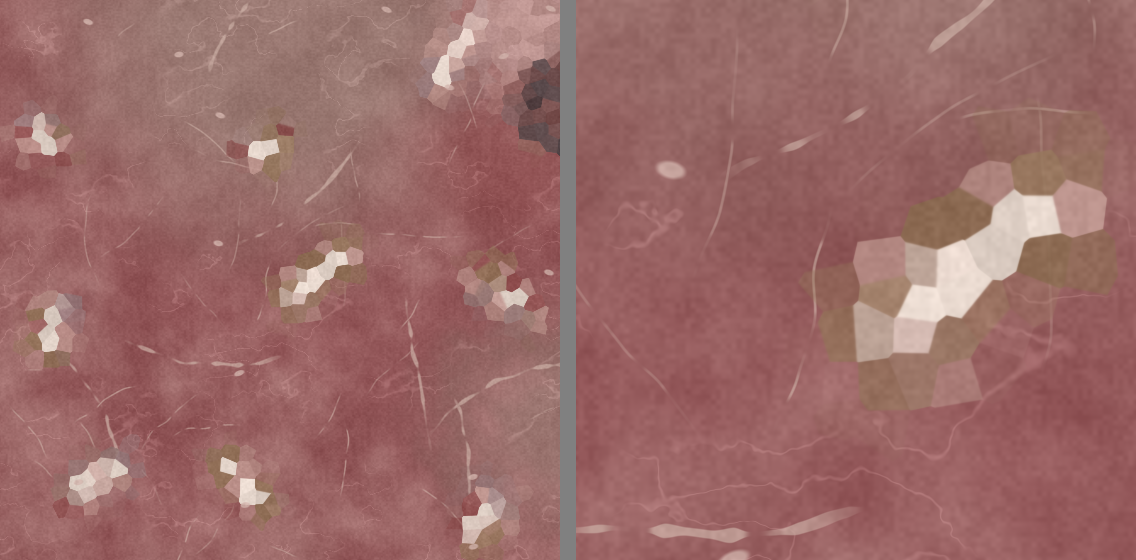
Left: the whole. Right: its middle third, enlarged.
Reproduce this texture procedurally as a Shadertoy shader.

```glsl
// A rosy, weathered surface: mottled wine, rose and brown stains under fine grain,
// faceted crusts of pale flakes (soft Voronoi cells coloured from their centres),
// and thin, broken, curved fibres scattered by a loop.

float hash(vec2 p) {
    return fract(sin(dot(p, vec2(127.1, 311.7))) * 43758.5453);
}

vec2 hash2(vec2 p) {
    return vec2(hash(p), hash(p + 37.3));
}

float noise(vec2 p) {
    vec2 i = floor(p), f = fract(p);
    f = f * f * (3.0 - 2.0 * f);
    return mix(mix(hash(i), hash(i + vec2(1, 0)), f.x),
               mix(hash(i + vec2(0, 1)), hash(i + vec2(1, 1)), f.x), f.y);
}

float fbm(vec2 p) {
    float sum = 0.0, amp = 0.5;
    for (int i = 0; i < 5; i++) {
        sum += amp * noise(p);
        p = mat2(1.6, 1.2, -1.2, 1.6) * p + 7.1;
        amp *= 0.5;
    }
    return sum;
}

float segmentDistance(vec2 p, vec2 a, vec2 b) {
    vec2 pa = p - a, ba = b - a;
    return length(pa - ba * clamp(dot(pa, ba) / dot(ba, ba), 0.0, 1.0));
}

// Distance to the nearest of nine short crust strokes, one per jittered grid square
float crustDistance(vec2 p) {
    float d = 1.0;
    for (int i = 0; i < 9; i++) {
        vec2 square = vec2(i % 3, i / 3);
        vec2 r = hash2(square + 4.7);
        vec2 mid = (square + 0.15 + 0.7 * r) / 3.0;
        float angle = (hash(square + 9.2) - 0.5) * 2.6;
        vec2 reach = vec2(cos(angle), sin(angle)) * mix(0.015, 0.075, r.y);
        d = min(d, segmentDistance(p, mid - reach, mid + reach));
    }
    return d;
}

// Colour and opacity of one flake, taken from its centre
vec4 flake(vec2 c, vec2 id) {
    float pick = hash(id + 1.3), shade = hash(id + 5.9) - 0.5;
    float d = crustDistance(c + 0.025 * (vec2(noise(c * 14.0), noise(c * 14.0 + 40.0)) - 0.5));

    // Tinted halo: ochre or mauve by region, with stray rose and wine cells
    vec3 col = mix(vec3(0.60, 0.48, 0.37), vec3(0.62, 0.51, 0.52), smoothstep(0.35, 0.65, noise(c * 7.0)));
    col = mix(col, vec3(0.75, 0.59, 0.56), step(0.6, pick));
    col = mix(col, vec3(0.56, 0.30, 0.30), step(0.88, pick)) + 0.12 * shade;
    float alpha = smoothstep(0.062, 0.020, d + 0.025 * shade) * 0.85;

    // Bright core along the stroke
    float core = smoothstep(0.019, 0.009, d + 0.008 * shade);
    col = mix(col, vec3(0.90, 0.84, 0.80) + 0.12 * shade, core);
    alpha = max(alpha, core);

    // Pale bloom and dark pit at the upper right
    float bloom = smoothstep(0.20, 0.05, length(c - vec2(0.95, 0.95)) + 0.08 * shade);
    col = mix(col, vec3(0.77, 0.62, 0.60) + 0.16 * shade, bloom);
    alpha = max(alpha, 0.75 * bloom);
    float pit = smoothstep(0.105, 0.075, length(c - vec2(1.0, 0.81)));
    vec3 pitColor = mix(vec3(0.27, 0.22, 0.23), vec3(0.52, 0.34, 0.33), pick) + 0.15 * shade;
    col = mix(col, pitColor, pit);
    return vec4(col, max(alpha, pit));
}

// Voronoi flakes blended over a narrow, smooth border
vec4 facets(vec2 p, float scale) {
    vec2 q = p * scale, cell = floor(q);
    vec4 sum = vec4(0.0);
    float total = 0.0;
    for (int y = -1; y <= 1; y++)
    for (int x = -1; x <= 1; x++) {
        vec2 id = cell + vec2(x, y);
        vec2 center = id + 0.1 + 0.8 * hash2(id);
        float w = exp(-45.0 * dot(q - center, q - center));
        vec4 f = flake(center / scale, id);
        sum += w * vec4(f.rgb * f.a, f.a);
        total += w;
    }
    return sum / max(total, 1e-30);
}

// Broken curved fibres; every sixth one is long and beaded
float fibers(vec2 p, float pixel) {
    float cover = 0.0;
    for (int i = 0; i < 42; i++) {
        vec2 seed = vec2(float(i), 3.7);
        float angle = hash(seed + 11.0) * 6.2832, big = i % 6 == 0 ? 1.0 : 0.0;
        vec2 q = p - hash2(seed);
        q = mat2(cos(angle), -sin(angle), sin(angle), cos(angle)) * q;
        float reach = mix(0.025 + 0.07 * hash(seed + 23.0), 0.16, big);
        float bend = (hash(seed + 31.0) - 0.5) * mix(6.0, 3.0, big);
        float along = q.x / reach;
        float d = abs(q.y - bend * q.x * q.x - 0.008 * (noise(vec2(q.x * 30.0, float(i))) - 0.5));
        float beads = noise(vec2(q.x * 75.0, float(i) * 5.0));
        float width = mix(0.0008, 0.0012 + 0.0035 * beads * beads, big);
        float line = smoothstep(width + pixel, max(width - pixel, 0.0), d);
        line *= smoothstep(1.0, 0.6, abs(along)) * smoothstep(0.1, 0.6, beads);
        cover = max(cover, line * mix(0.3 + 0.35 * hash(seed + 43.0), 0.7, big));
    }
    return cover;
}

void mainImage(out vec4 fragColor, in vec2 fragCoord) {
    vec2 p = fragCoord / iResolution.xy;
    float pixel = 1.0 / iResolution.y;

    // Broad stains, brown towards the top and the lower right
    float stain = fbm(p * 4.0 + 2.0), mottle = fbm(p * 16.0);
    vec3 col = mix(vec3(0.565, 0.325, 0.335), vec3(0.635, 0.435, 0.43),
                   smoothstep(0.28, 0.68, 0.65 * stain + 0.35 * mottle));
    float brown = smoothstep(0.48, 0.12, length((p - vec2(0.52, 0.96)) * vec2(0.8, 1.0)) + 0.3 * (stain - 0.5));
    brown = max(brown, 0.75 * smoothstep(0.32, 0.05, length((p - vec2(1.0, 0.25)) * vec2(1.0, 1.2)) + 0.3 * (mottle - 0.5)));
    col = mix(col, vec3(0.60, 0.48, 0.45), 0.9 * brown);
    col = mix(col, vec3(0.54, 0.27, 0.28), 0.6 * smoothstep(0.2, 0.05, length(p - vec2(0.90, 0.72))));
    col += 0.10 * (mottle - 0.48);

    // Hairline veins, fibres and flakes
    float vein = smoothstep(0.05, 0.0, abs(noise(p * vec2(22.0, 34.0) + 3.0 * mottle) - 0.5));
    col += 0.07 * vein * smoothstep(0.5, 0.75, noise(p * 13.0 + 60.0));
    col = mix(col, vec3(0.80, 0.69, 0.65), fibers(p, pixel));
    vec4 crust = facets(p, 40.0);
    col = col * (1.0 - crust.a) + crust.rgb;

    // Small stray flecks and fine grain
    vec2 cell = floor(p * 17.0), r = hash2(cell + 71.0);
    vec2 q = fract(p * 17.0) - 0.25 - 0.5 * r;
    float fleck = smoothstep(0.14, 0.08, length(q * vec2(0.8, 1.3) + 0.5 * q.yx * (r.x - 0.5)));
    col = mix(col, vec3(0.82, 0.70, 0.67), fleck * step(0.93, hash(cell + 19.0)) * 0.8);
    col += 0.045 * (noise(p * 330.0) - 0.5) + 0.03 * (noise(p * vec2(190.0, 120.0)) - 0.5);
    fragColor = vec4(clamp(col, 0.0, 1.0), 1.0);
}
```
